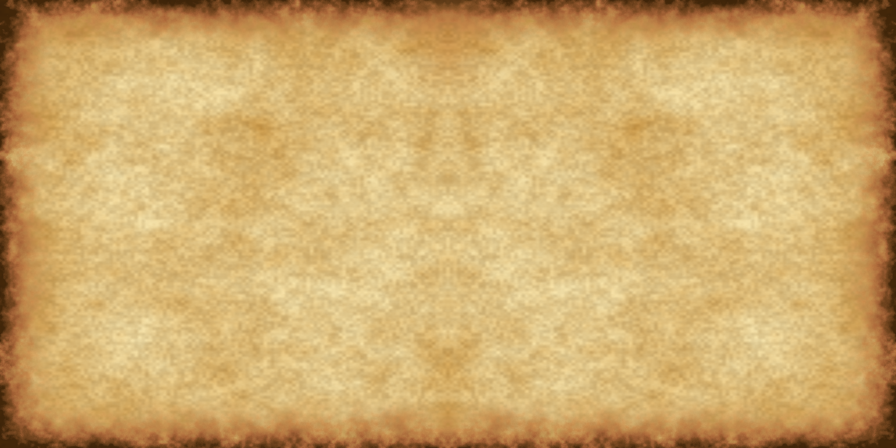
Give the GLSL for this texture, as a Shadertoy shader.

```glsl
// Aged parchment: a cream and ochre sheet, mirrored about its vertical midline.
// Warped fractal noise and soft stains tint the paper; exponential falloff
// from the borders, broken up by fine noise, gives the scorched rim.

#define SIDE_BURN 0.047     // reach of the scorch from left and right
#define TOP_BURN 0.040      // reach from the top
#define BASE_BURN 0.038     // reach from the bottom
#define BURN_ROUGHNESS 1.1  // raggedness of the scorched rim
#define PAPER_TONE 0.66     // 0 is ochre, 1 is cream
#define MOTTLE 0.90         // strength of the cloudy tint
#define GRAIN 0.15          // strength of the fine fibres
#define STAIN_WARP 0.22     // how far noise bends the stains

const int STAIN_COUNT = 12;

// Centre, radius and lightening of each broad stain
const vec4 STAINS[STAIN_COUNT] = vec4[STAIN_COUNT](
    vec4(0.38, 0.75, 0.13, 0.18), vec4(0.33, 0.56, 0.11, 0.16),
    vec4(0.84, 0.46, 0.10, 0.15), vec4(0.74, 0.20, 0.12, 0.12),
    vec4(0.30, 0.22, 0.12, 0.12), vec4(0.56, 0.66, 0.08, -0.22),
    vec4(0.42, 0.43, 0.09, -0.18), vec4(0.56, 0.31, 0.08, -0.25),
    vec4(1.00, 0.91, 0.09, -0.45), vec4(1.00, 0.56, 0.09, -0.20),
    vec4(1.00, 0.18, 0.09, -0.28), vec4(0.17, 0.67, 0.08, -0.14));

float hash(vec2 p) {
    vec3 q = fract(p.xyx * 0.1031);
    q += dot(q, q.yzx + 33.33);
    return fract((q.x + q.y) * q.z);
}

float valueNoise(vec2 p) {
    vec2 cell = floor(p);
    vec2 f = fract(p);
    f = f * f * (3.0 - 2.0 * f);
    float low = mix(hash(cell), hash(cell + vec2(1, 0)), f.x);
    float high = mix(hash(cell + vec2(0, 1)), hash(cell + vec2(1, 1)), f.x);
    return mix(low, high, f.y);
}

float fbm(vec2 p) {
    float sum = 0.0;
    float weight = 0.5;
    for (int i = 0; i < 5; i++) {
        sum += weight * valueNoise(p);
        p = mat2(1.62, 1.18, -1.18, 1.62) * p + 17.3;
        weight *= 0.55;
    }
    return sum / 1.055; // normalised to 0..1
}

float stainTone(vec2 p) {
    vec2 bend = vec2(fbm(p * 11.0 + 41.0), fbm(p * 11.0 + 73.0)) - 0.5;
    vec2 q = p + STAIN_WARP * bend;
    float tone = 0.0;
    for (int i = 0; i < STAIN_COUNT; i++) {
        vec2 d = (q - STAINS[i].xy) / STAINS[i].z;
        tone += STAINS[i].w * exp(-dot(d, d));
    }
    return tone;
}

// Fine fibres, slightly longer across than upright
float fibreGrain(vec2 p) {
    float fine = valueNoise(p * vec2(125.0, 150.0));
    float coarse = valueNoise(p * vec2(52.0, 80.0) + 9.0);
    return 0.62 * fine + 0.38 * coarse - 0.5;
}

vec3 paperColour(vec2 p, float grain) {
    float clouds = fbm(p * vec2(5.5, 8.5) + 5.0) - 0.5;
    float flecks = fbm(p * vec2(19.0, 28.0) + 29.0) - 0.5;
    float tone = PAPER_TONE + stainTone(p);
    tone += MOTTLE * (0.9 * clouds + 0.8 * flecks) + 1.6 * GRAIN * grain;
    // Broad darkening towards the borders
    float border = min(p.x, min(p.y, 1.0 - p.y));
    tone -= 0.34 * (1.0 - smoothstep(0.03, 0.25, border));
    vec3 ochre = vec3(0.79, 0.60, 0.29);
    vec3 cream = vec3(0.91, 0.83, 0.61);
    return mix(ochre, cream, clamp(tone, -0.1, 1.05));
}

float scorch(vec2 p, float grain) {
    float heat = exp(-p.x / SIDE_BURN);
    heat += exp(-p.y / BASE_BURN) + exp(-(1.0 - p.y) / TOP_BURN);
    float ragged = 0.5 * fbm(p * 9.0 + 61.0) + 0.5 * fbm(p * 38.0 + 87.0);
    heat *= 0.95 + BURN_ROUGHNESS * (2.0 * ragged - 1.0) + 0.65 * grain;
    // Speckled rust fading inwards past the rim
    float speckle = fbm(p * 30.0 + 113.0) - 0.5;
    float border = min(p.x, min(p.y, 1.0 - p.y));
    return heat + 0.35 * speckle * exp(-border / 0.07);
}

vec3 burnPaper(vec3 paper, float heat) {
    vec3 colour = mix(paper, vec3(0.75, 0.53, 0.29), smoothstep(0.04, 0.31, heat));
    colour = mix(colour, vec3(0.64, 0.38, 0.21), smoothstep(0.23, 0.56, heat));
    colour = mix(colour, vec3(0.45, 0.27, 0.12), smoothstep(0.46, 0.80, heat));
    return mix(colour, vec3(0.25, 0.145, 0.035), smoothstep(0.72, 1.18, heat));
}

void mainImage(out vec4 fragColor, in vec2 fragCoord) {
    // Both halves share one unit square: x = 0 at the sides, 1 at the midline
    vec2 uv = fragCoord / iResolution.xy;
    vec2 p = vec2(1.0 - abs(2.0 * uv.x - 1.0), uv.y);

    float grain = fibreGrain(p);
    vec3 colour = burnPaper(paperColour(p, grain), scorch(p, grain));

    // Reddish age mark at the top of the midline
    vec2 mark = (p - vec2(1.0, 0.93)) / vec2(0.07, 0.10);
    float rust = exp(-dot(mark, mark)) * (0.6 + 0.8 * fbm(p * 20.0));
    colour = mix(colour, vec3(0.72, 0.48, 0.25), 0.4 * rust);

    colour *= 1.0 + GRAIN * grain;
    fragColor = vec4(clamp(colour, 0.0, 1.0), 1.0);
}
```
